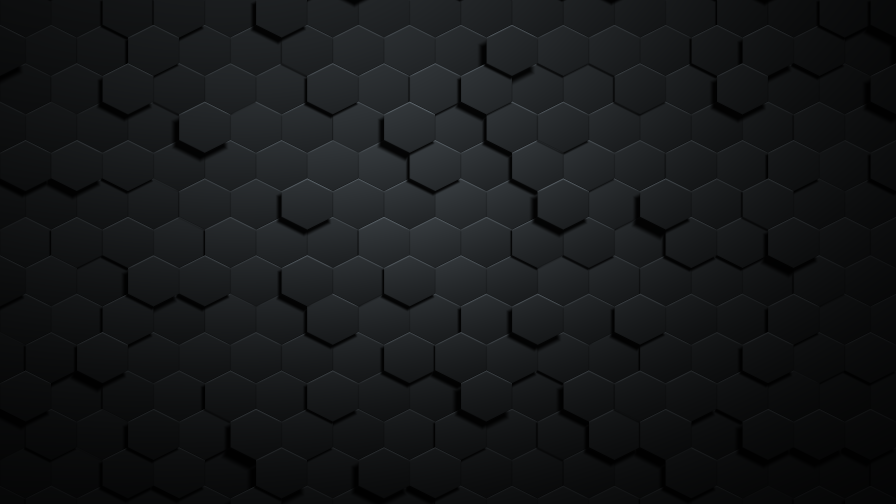
This pattern is drawn by a WebGL 1 fragment shader. Its source:

```glsl
precision highp float;

// Dark wall of hexagonal tiles, some raised and casting soft shadows down-left.
// A staggered grid picks the tile, a hash sets its height, and taller neighbours
// shade it; a broad off-centre glow lights the wall. Lengths are canvas heights.

uniform vec2 u_resolution;

const float PITCH = 0.1016;                  // tile width, equal to its height
const float ROW_STEP = 0.75 * PITCH;
const vec2 GRID_ORIGIN = vec2(0.0255, -0.0572);
const float HEIGHT_POWER = 3.2;              // larger means fewer raised tiles
const vec2 SHADOW_OFFSET = vec2(-0.0130, -0.0190);
const float SHADOW_SOFTNESS = 0.008;
const float SHADOW_DEPTH = 0.92;
const float RIM_WIDTH = 0.0032;
const float SEAM_WIDTH = 0.0022;
const vec2 FACE_SLOPE = vec2(-0.07, 0.22);   // brightening toward upper left
const float TILE_VARIATION = 0.10;
const vec2 GLOW_CENTER = vec2(-0.06, 0.16);
const vec2 GLOW_RADIUS = vec2(1.0, 0.75);
const float GLOW_LEVEL = 0.185;
const float AMBIENT_LEVEL = 0.012;
const vec3 TINT = vec3(0.90, 0.98, 1.04);

float hash(vec2 cell) {
  return fract(sin(dot(cell, vec2(127.1, 311.7))) * 43758.5453);
}

float tileHeight(vec2 cell) {
  return pow(hash(cell), HEIGHT_POWER);
}

float stagger(float row) {
  return 0.5 * mod(row, 2.0);
}

vec2 tileCenter(vec2 cell) {
  return vec2((cell.x + stagger(cell.y)) * PITCH, cell.y * ROW_STEP);
}

// Signed distance to the edges of a pointed-top tile as tall as it is wide.
float tileDistance(vec2 p) {
  p = abs(p);
  float slanted = (p.x + 2.0 * p.y - PITCH) / sqrt(5.0);
  return max(p.x - 0.5 * PITCH, slanted);
}

vec2 findCell(vec2 p) {
  vec2 nearest = vec2(0.0);
  float best = 1000.0;
  float baseRow = floor(p.y / ROW_STEP + 0.5);
  for (int j = -1; j <= 1; j++) {
    float row = baseRow + float(j);
    vec2 cell = vec2(floor(p.x / PITCH - stagger(row) + 0.5), row);
    float d = tileDistance(p - tileCenter(cell));
    if (d < best) {
      best = d;
      nearest = cell;
    }
  }
  return nearest;
}

// Strongest shadow cast here by any taller neighbour.
float neighbourShadow(vec2 p, vec2 cell, float height) {
  float shadow = 0.0;
  for (int j = -1; j <= 1; j++) {
    for (int i = -1; i <= 1; i++) {
      vec2 other = cell + vec2(float(i), float(j));
      float drop = tileHeight(other) - height;
      if (drop > 0.0) {
        float d = tileDistance(p - tileCenter(other) - SHADOW_OFFSET * drop);
        float softness = SHADOW_SOFTNESS * drop + 0.0015;
        float cover = 1.0 - smoothstep(-0.6 * softness, softness, d);
        shadow = max(shadow, cover * smoothstep(0.0, 0.2, drop));
      }
    }
  }
  return shadow;
}

float glow(vec2 p) {
  float r = length((p - GLOW_CENTER) / GLOW_RADIUS);
  return AMBIENT_LEVEL + GLOW_LEVEL * exp(-1.9 * pow(r, 1.8));
}

vec3 shade(vec2 p) {
  vec2 g = p - GRID_ORIGIN;
  vec2 cell = findCell(g);
  vec2 local = g - tileCenter(cell);
  float height = tileHeight(cell);
  float inset = -tileDistance(local);

  // Face gradient with a slight difference from tile to tile
  float face = 1.0 + dot(local / (0.5 * PITCH), FACE_SLOPE);
  face += TILE_VARIATION * (hash(cell + 37.0) - 0.5);
  face *= mix(0.80, 1.0, smoothstep(0.0, SEAM_WIDTH, inset));

  // Thin lit rim along the two upper edges
  float upper = smoothstep(0.20, 0.30, local.y / PITCH);
  float rim = upper * (1.0 - smoothstep(0.0, RIM_WIDTH, inset));
  face += rim * (1.00 + 0.60 * height);

  float shadow = neighbourShadow(g, cell, height);
  return TINT * glow(p) * face * (1.0 - SHADOW_DEPTH * shadow);
}

void main() {
  // Four samples per pixel smooth every tile edge
  vec3 color = vec3(0.0);
  for (int j = 0; j < 2; j++) {
    for (int i = 0; i < 2; i++) {
      vec2 jitter = (vec2(float(i), float(j)) - 0.5) * 0.5;
      vec2 p = (gl_FragCoord.xy + jitter - 0.5 * u_resolution) / u_resolution.y;
      color += 0.25 * shade(p);
    }
  }
  gl_FragColor = vec4(color, 1.0);
}
```
